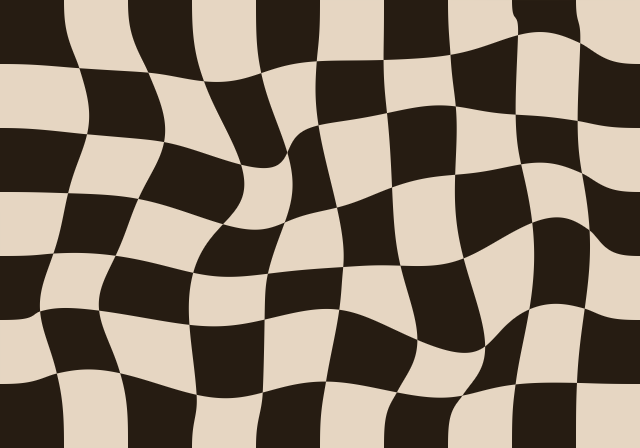
A WebGL 1 fragment shader for this pattern:

```glsl
precision highp float;
// Warped two-tone checkerboard, ten cells across and seven down.
uniform vec2 u_resolution;

const vec2 CELLS = vec2(10.0, 7.0);

// Soft drag of the grid around a centre, in cells.
vec2 drag(vec2 q, vec2 centre, vec2 amount) {
  vec2 d = q - centre;
  return amount * exp(-dot(d, d));
}

// Maps a point of the flat grid to its warped place; y runs downward.
vec2 warp(vec2 q) {
  vec2 d = vec2(0.0);
  // left side
  d += drag(q, vec2(1.6, 1.7), vec2(0.56, 0.15));
  d += drag(q, vec2(1.6, 4.9), vec2(-0.54, -0.12));
  d += drag(q, vec2(1.6, 6.0), vec2(0.0, -0.20));
  // left of the middle
  d += drag(q, vec2(3.2, 0.8), vec2(0.0, 0.17));
  d += drag(q, vec2(3.35, 2.3), vec2(0.86, 0.62));
  d += drag(q, vec2(3.4, 3.7), vec2(0.0, 0.30));
  d += drag(q, vec2(3.4, 6.1), vec2(0.11, 0.24));
  // middle
  d += drag(q, vec2(5.0, 1.8), vec2(-0.12, -0.10));
  d += drag(q, vec2(4.9, 3.5), vec2(0.32, 0.32));
  d += drag(q, vec2(4.9, 4.9), vec2(0.22, -0.25));
  // right of the middle
  d += drag(q, vec2(6.7, 2.3), vec2(0.14, -0.37));
  d += drag(q, vec2(6.6, 5.05), vec2(0.64, 0.54));
  // right side
  d += drag(q, vec2(8.35, 0.7), vec2(0.11, -0.54));
  d += drag(q, vec2(8.35, 3.4), vec2(0.12, -0.46));
  d += drag(q, vec2(8.35, 4.4), vec2(0.28, -0.34));
  // hold the border in place
  vec2 hold = smoothstep(0.0, 1.0, q) * smoothstep(0.0, 1.0, CELLS - q);
  return q + d * hold.x * hold.y;
}

void main() {
  vec2 uv = gl_FragCoord.xy / u_resolution;
  vec2 p = vec2(uv.x, 1.0 - uv.y) * CELLS;

  // Invert the warp by damped fixed-point steps.
  vec2 q = p;
  for (int i = 0; i < 28; i++) q += 0.7 * (p - warp(q));

  // Local stretch turns grid offsets into distances on the canvas.
  vec2 origin = warp(q);
  vec2 across = (warp(q + vec2(0.01, 0.0)) - origin) / 0.01;
  vec2 down = (warp(q + vec2(0.0, 0.01)) - origin) / 0.01;
  float area = max(abs(across.x * down.y - across.y * down.x), 0.05);
  vec2 stretch = area / max(vec2(length(down), length(across)), 0.05);

  // Signed distance to the nearest column and row lines, in pixels.
  vec2 side = abs(mod(q + 0.5, 2.0) - 1.0) - 0.5;
  vec2 edge = clamp(side * stretch * u_resolution / CELLS, -0.5, 0.5) * 2.0;
  float light = 0.5 - 0.5 * edge.x * edge.y;

  vec3 color = mix(vec3(0.15, 0.11, 0.07), vec3(0.90, 0.84, 0.76), light);
  gl_FragColor = vec4(color, 1.0);
}
```
